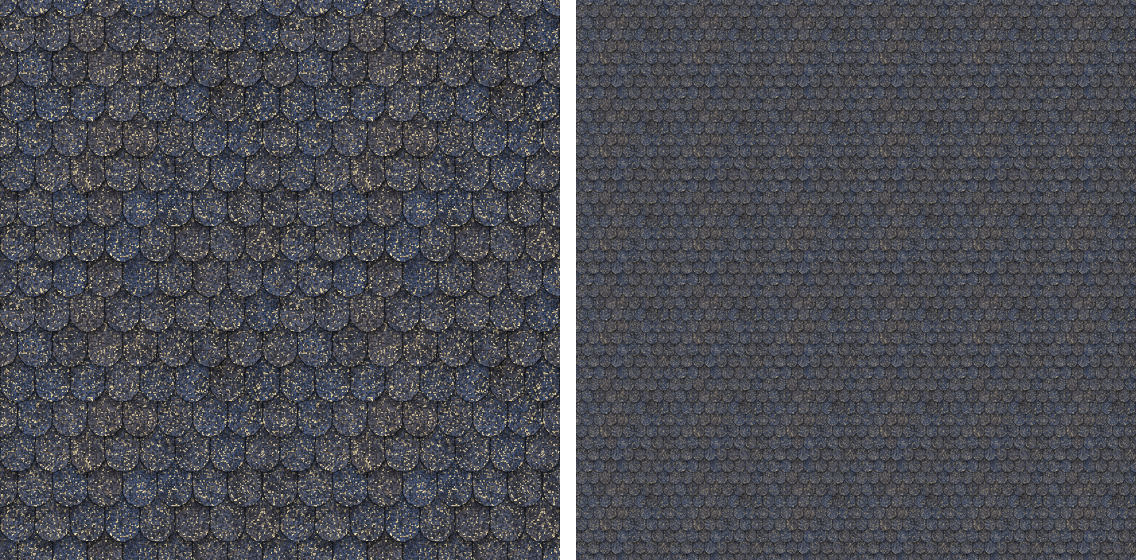
Left, the tile; right, the same tile 3 across and 3 down.
This texture is drawn by a three.js fragment shader. Its source:

```glsl
// Round-butt roof shingles in staggered courses, coated with mineral granules.
// Each point finds the shingle on top by circle distance; wrapping noise adds
// tint and stains, and blended jittered cells give granules and pale chips.
varying vec2 vUv;

const float PATTERNS = 2.0;        // pattern copies across the canvas
const float SHINGLES = 8.0;        // shingles per pattern, each way (even)
const float COURSE_SHIFT = 0.52;   // height of the lowest butt, in shingles
const float RADIUS = 0.5;          // butt radius, in shingles
const float EDGE_WOBBLE = 0.035;   // roughness of cut edges, in shingles
const float LINE_WIDTH = 0.036;    // half width of joints, in shingles
const float JOINT_DEPTH = 0.58;
const float BUTT_DEPTH = 0.36;
const float SHADOW_DEPTH = 0.42;
const float SHADOW_FALLOFF = 6.5;
const float RIM_LIGHT = 0.09;
const float GRANULES = 208.0;      // granules per pattern, each way
const float GRANULE_CRISP = 7.0;   // sharpness of granule borders
const float TONE_RANGE = 0.84;     // brightness spread of granules
const float CREAM_SHARE = 0.075;
const float TAN_SHARE = 0.065;
const float BROWN_SHARE = 0.08;

const vec3 BLUE  = vec3(0.225, 0.268, 0.365);
const vec3 SLATE = vec3(0.262, 0.280, 0.342);
const vec3 UMBER = vec3(0.275, 0.272, 0.310);
const vec3 DARK  = vec3(0.165, 0.168, 0.190);
const vec3 BROWN = vec3(0.37, 0.33, 0.30);
const vec3 TAN   = vec3(0.54, 0.49, 0.40);
const vec3 CREAM = vec3(0.80, 0.74, 0.57);

float hash(vec2 p) {
  vec3 q = fract(vec3(p.xyx) * 0.1031);
  q += dot(q, q.yzx + 33.33);
  return fract((q.x + q.y) * q.z);
}

// Value noise with n cells per pattern, wrapping at the pattern edge
float noise(vec2 uv, float n, float seed) {
  vec2 p = uv * n;
  vec2 a = mod(floor(p), n);
  vec2 b = mod(a + 1.0, n);
  vec2 f = fract(p);
  f = f * f * (3.0 - 2.0 * f);
  float low  = mix(hash(a + seed), hash(vec2(b.x, a.y) + seed), f.x);
  float high = mix(hash(vec2(a.x, b.y) + seed), hash(b + seed), f.x);
  return mix(low, high, f.y);
}

float cloud(vec2 uv, float n, float seed) {
  float sum = 0.0;
  float amp = 0.5;
  for (int i = 0; i < 4; i++) {
    sum += amp * noise(uv, n, seed);
    n *= 2.0;
    amp *= 0.55;
    seed += 17.0;
  }
  return sum;
}

// Colour of one granule: mostly the base in varied tones, some mineral chips
vec3 granule(vec2 id, vec3 base) {
  float kind = hash(id + 211.1);
  float tone = 1.0 + TONE_RANGE * (hash(id + 31.9) - 0.5);
  if (kind < CREAM_SHARE) return CREAM * mix(1.0, tone, 0.4);
  kind -= CREAM_SHARE;
  if (kind < TAN_SHARE) return TAN * mix(1.0, tone, 0.5);
  return (kind < TAN_SHARE + BROWN_SHARE ? BROWN : base) * tone;
}

// Jittered granules, softly blended by distance
vec3 granules(vec2 uv, vec3 base) {
  vec2 p = uv * GRANULES;
  vec4 sum = vec4(0.0);
  for (int y = -1; y <= 1; y++) {
    for (int x = -1; x <= 1; x++) {
      vec2 cell = floor(p) + vec2(float(x), float(y));
      vec2 id = mod(cell, GRANULES);
      vec2 spot = cell + 0.1 + 0.8 * vec2(hash(id + 3.7), hash(id + 71.3));
      vec2 d = p - spot;
      sum += vec4(granule(id, base), 1.0) * exp(-GRANULE_CRISP * dot(d, d));
    }
  }
  return sum.rgb / sum.a;
}

// Shingle of one course: xy = place inside it, zw = wrapped identity
vec4 shingle(vec2 p, float course) {
  float x = p.x + 0.5 * mod(course, 2.0);
  return vec4(fract(x) - 0.5, p.y - course, mod(vec2(floor(x), course), SHINGLES));
}

float buttDistance(vec2 q) {
  return RADIUS - length(vec2(q.x, min(q.y - RADIUS, 0.0)));
}

void main() {
  vec2 uv = vUv * PATTERNS;
  vec2 wobble = vec2(noise(uv, 72.0, 7.0), noise(uv, 72.0, 151.0)) - 0.5;
  vec2 p = uv * SHINGLES - vec2(0.0, COURSE_SHIFT) + EDGE_WOBBLE * wobble;

  // Upper course wins; gaps between its butts show the course below
  float course = floor(p.y);
  vec4 s = shingle(p, course);
  if (buttDistance(s.xy) < 0.0) s = shingle(p, course - 1.0);
  float own = max(buttDistance(s.xy), 0.0);
  float above = max(length(vec2(abs(s.x) - 0.5, s.y - 1.0 - RADIUS)) - RADIUS, 0.0);

  // Tint of each shingle, blotches and dark weathering
  float blotch = cloud(uv, 14.0, 5.0);
  float tint = hash(s.zw + 9.3) + 0.8 * (blotch - 0.5);
  vec3 color = mix(BLUE, SLATE, smoothstep(0.05, 0.7, tint));
  color = mix(color, UMBER, smoothstep(0.7, 1.05, tint));
  color *= mix(0.96, 1.08, hash(s.zw + 47.1));
  float stain = smoothstep(0.50, 0.74, cloud(uv, 20.0, 83.0));
  color = granules(uv, mix(color, DARK, 0.5 * stain));

  // Lit butt rim, blotchy cast shadow and dark joints
  float side = smoothstep(0.3, 0.5, s.y);
  float rim = smoothstep(0.01, 0.04, own) * (1.0 - smoothstep(0.04, 0.11, own));
  color *= 1.0 + RIM_LIGHT * rim * (1.0 - side);
  color *= 1.0 - SHADOW_DEPTH * (0.55 + 0.9 * blotch) * exp(-above * SHADOW_FALLOFF);
  float joint = 1.0 - smoothstep(0.004, LINE_WIDTH, own);
  float butt = 1.0 - smoothstep(0.004, LINE_WIDTH, min(own * 2.0, above));
  color *= 1.0 - max(JOINT_DEPTH * joint * side, BUTT_DEPTH * butt);

  gl_FragColor = vec4(color, 1.0);
}
```
